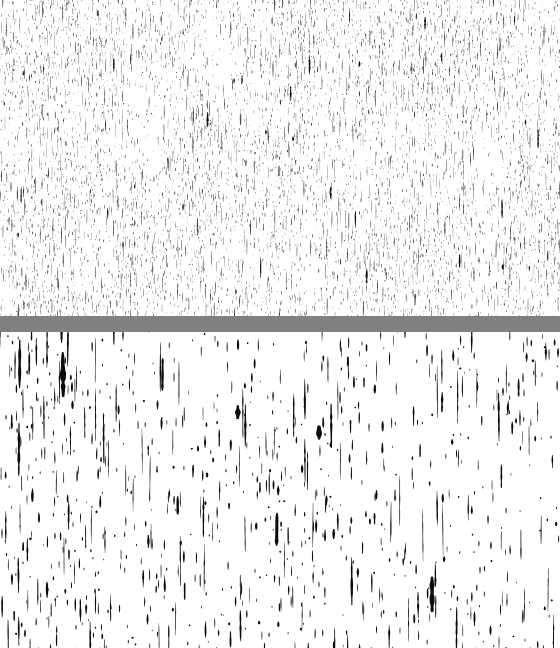
Top: the whole. Bottom: its middle third, enlarged.
A WebGL 2 fragment shader for this texture:

```glsl
#version 300 es
precision highp float;

uniform vec2 u_resolution;
out vec4 fragColor;

vec3 hash3(vec2 cell, float seed) {
  uvec3 v = uvec3(ivec3(cell, seed) + 4096) * 1664525u + 1013904223u;
  v.x += v.y * v.z; v.y += v.z * v.x; v.z += v.x * v.y;
  v ^= v >> 16u;
  v.x += v.y * v.z; v.y += v.z * v.x; v.z += v.x * v.y;
  return vec3(v >> 8u) / 16777216.0;
}

float valueNoise(vec2 p, float seed) {
  vec2 i = floor(p), f = fract(p);
  f = f * f * (3.0 - 2.0 * f);
  float low = mix(hash3(i, seed).x, hash3(i + vec2(1, 0), seed).x, f.x);
  float high = mix(hash3(i + vec2(0, 1), seed).x, hash3(i + vec2(1, 1), seed).x, f.x);
  return mix(low, high, f.y);
}

// Share of a pixel-wide interval around x that lies within +-halfSize
float overlap(float x, float halfSize, float pixel) {
  float right = min(x + 0.5 * pixel, halfSize);
  float left = max(x - 0.5 * pixel, -halfSize);
  return clamp((right - left) / pixel, 0.0, 1.0);
}

// Scattered vertical strokes, at most one per cell of a staggered grid
float strokes(vec2 p, vec2 cell, vec2 lengths, vec2 widths, float chance, float seed) {
  float pixel = 1.0 / u_resolution.y;
  float clear = 1.0;
  for (int i = -1; i <= 1; i++) {
    float column = floor(p.x / cell.x) + float(i);
    float shift = hash3(vec2(column, 7.0), seed).x * cell.y;
    float row = floor((p.y + shift) / cell.y);
    vec2 id = vec2(column, row);
    vec3 place = hash3(id, seed + 1.0);
    vec3 form = hash3(id, seed + 2.0);

    // Streaky and patchy density
    vec2 middle = (id + 0.5) * cell - vec2(0.0, shift);
    float density = 0.6 * valueNoise(middle * vec2(38.0, 5.0), 51.0)
                  + 0.4 * valueNoise(middle * vec2(9.0, 6.0), 52.0);
    if (place.z > chance * mix(0.1, 1.9, density)) continue;

    float halfLength = 0.5 * mix(lengths.x, lengths.y, form.x * form.x);
    float halfWidth = 0.5 * mix(widths.x, widths.y, form.y * form.y);
    vec2 center = vec2((column + place.x) * cell.x,
                       row * cell.y - shift + mix(halfLength, cell.y - halfLength, place.y));
    vec2 d = p - center;
    d.x += (form.z - 0.5) * 0.025 * d.y;

    // Tapered ends and ragged sides
    float along = clamp(d.y / halfLength, -1.0, 1.0);
    halfWidth *= 1.0 - 0.6 * along * along;
    halfWidth *= 0.65 + 0.7 * valueNoise(vec2(column, p.y * 220.0), seed + 3.0);
    clear *= 1.0 - overlap(d.x, halfWidth, pixel) * overlap(d.y, halfLength, pixel);
  }
  return clear;
}

void main() {
  vec2 p = gl_FragCoord.xy / u_resolution.y;

  // Specks, fine dashes and a few bold marks
  float clear = strokes(p, vec2(0.007, 0.016), vec2(0.002, 0.014), vec2(0.0008, 0.0022), 0.36, 10.0);
  clear *= strokes(p, vec2(0.011, 0.06), vec2(0.010, 0.056), vec2(0.0008, 0.0023), 0.66, 20.0);
  clear *= strokes(p, vec2(0.03, 0.09), vec2(0.014, 0.07), vec2(0.0022, 0.0055), 0.12, 30.0);

  fragColor = vec4(mix(vec3(0.04, 0.055, 0.06), vec3(1.0), clear), 1.0);
}
```
